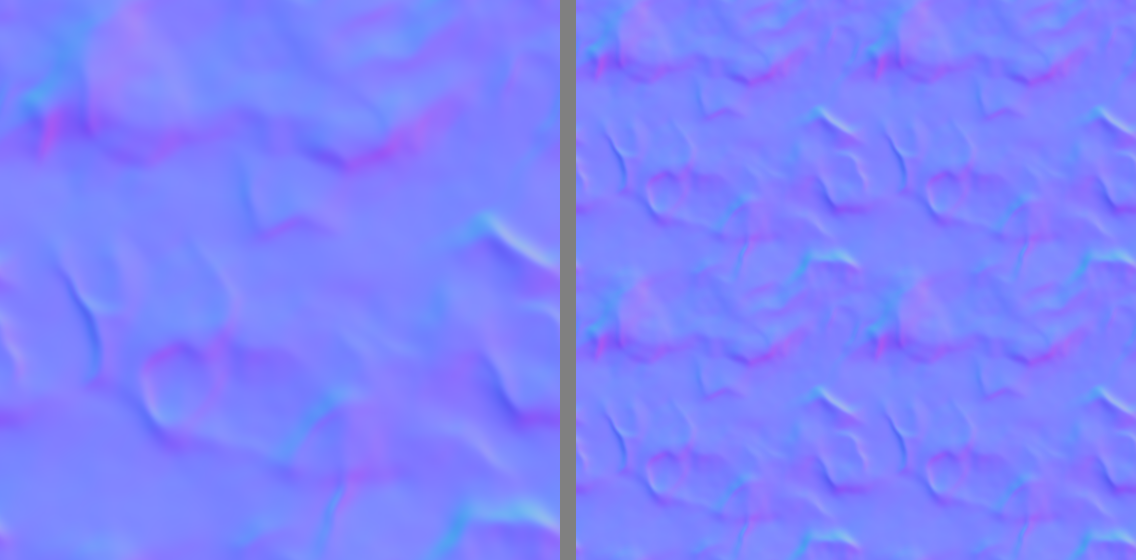
Left: one tile. Right: repeated 2 by 2.
Give the GLSL for this texture map, as a three.js fragment shader.

```glsl
// Tileable tangent-space normal map of softly creased, weathered rock.
// A wrapping height field (low swells, patchy lumps and broken, lopsided folds
// along ragged noise contours) is differentiated and packed as a colour.
varying vec2 vUv;

const vec2  SWELL_FREQ   = vec2(3.0);       // whole repeats across the tile
const float SWELL_HEIGHT = 0.0150;
const vec2  LUMP_FREQ    = vec2(11.0);
const float LUMP_HEIGHT  = 0.0036;
const float OCTAVE_GAIN  = 0.40;
const vec2  FOLD_FREQ    = vec2(3.0, 4.0);
const float FOLD_HEIGHT  = 0.0165;
const vec2  CRACK_FREQ   = vec2(6.0, 5.0);
const float CRACK_HEIGHT = 0.0075;
const vec2  MASK_FREQ    = vec2(4.0);
const float STEEP_WIDTH  = 0.08;            // fold falloff on either side
const float GENTLE_WIDTH = 0.22;
const float CREST_ROUND  = 0.08;
const vec2  WARP_FREQ    = vec2(5.0);
const float WARP_AMOUNT  = 0.06;
const float SAMPLE_STEP  = 0.009;           // also sets the softness
const float SLANT        = 0.18;            // leans slopes to the upper left
const vec2  MEAN_TILT    = vec2(-0.013, 0.02);

vec2 hash2(vec2 cell, float seed) {
  vec3 q = fract(vec3(cell.xyx + seed * 17.13) * vec3(0.1031, 0.1030, 0.0973));
  q += dot(q, q.yzx + 33.33);
  return fract((q.xx + q.yz) * q.zy);
}

// Dot product of a wrapped lattice gradient with the offset to its corner
float corner(vec2 cell, vec2 offset, vec2 freq, float seed) {
  vec2 wrapped = floor(mod(cell + 0.5, freq));
  return dot(hash2(wrapped, seed) * 2.0 - 1.0, offset);
}

// Gradient noise that repeats over the unit square
float tileNoise(vec2 p, vec2 freq, float seed) {
  vec2 cell = floor(p * freq);
  vec2 f = p * freq - cell;
  vec2 u = f * f * f * (f * (f * 6.0 - 15.0) + 10.0);
  vec2 e = vec2(1.0, 0.0);
  float low = mix(corner(cell, f, freq, seed),
                  corner(cell + e.xy, f - e.xy, freq, seed), u.x);
  float high = mix(corner(cell + e.yx, f - e.yx, freq, seed),
                   corner(cell + e.xx, f - e.xx, freq, seed), u.x);
  return mix(low, high, u.y);
}

float octaves(vec2 p, vec2 freq, float seed) {
  return tileNoise(p, freq, seed)
       + OCTAVE_GAIN * tileNoise(p, freq * 2.0, seed + 1.0);
}

float patchMask(vec2 p, float seed) {
  return smoothstep(-0.15, 0.3, tileNoise(p, MASK_FREQ, seed));
}

// Rounded fold on the zero contour, steep on one side, gentle on the other
float fold(vec2 p, vec2 freq, float seed) {
  float n = tileNoise(p, freq, seed);
  float away = sqrt(n * n + CREST_ROUND * CREST_ROUND) - CREST_ROUND;
  float side = smoothstep(-CREST_ROUND, CREST_ROUND, n);
  float crest = exp(-away / mix(STEEP_WIDTH, GENTLE_WIDTH, side));
  return crest * patchMask(p, seed + 1.0);
}

float height(vec2 p) {
  // Ragged warp, so that the folds wander and break up
  vec2 warp = vec2(octaves(p, WARP_FREQ, 3.0), octaves(p, WARP_FREQ, 5.0));
  warp += 0.22 * vec2(tileNoise(p, WARP_FREQ * 4.0, 8.0),
                      tileNoise(p, WARP_FREQ * 4.0, 9.0));
  vec2 q = p + WARP_AMOUNT * warp;
  float rough = mix(0.35, 1.0, patchMask(p, 30.0));
  return SWELL_HEIGHT * octaves(p, SWELL_FREQ, 20.0)
       + LUMP_HEIGHT * rough * octaves(p, LUMP_FREQ, 24.0)
       + FOLD_HEIGHT * fold(q, FOLD_FREQ, 7.0)
       + CRACK_HEIGHT * fold(q, CRACK_FREQ, 11.0);
}

void main() {
  // Slope by central differences
  vec2 d = vec2(SAMPLE_STEP, 0.0);
  vec2 slope = vec2(height(vUv + d.xy) - height(vUv - d.xy),
                    height(vUv + d.yx) - height(vUv - d.yx)) / (2.0 * SAMPLE_STEP);

  // Tilt, then pack the unit normal into 0..1
  vec2 tilt = -slope;
  tilt.x -= SLANT * tilt.y;
  vec3 normal = normalize(vec3(tilt + MEAN_TILT, 1.0));
  gl_FragColor = vec4(normal * 0.5 + 0.5, 1.0);
}
```
